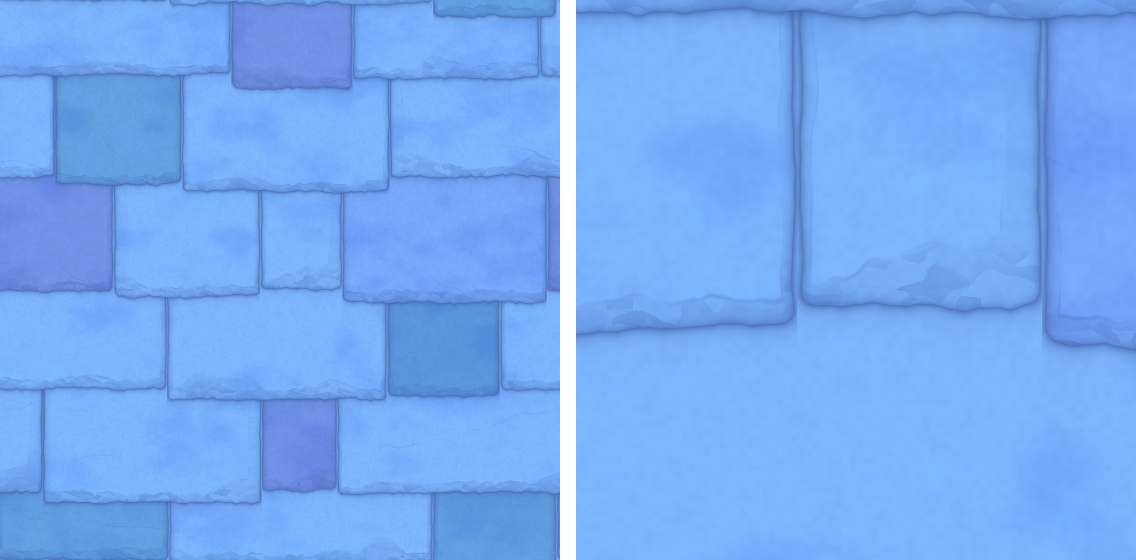
Left: the whole. Right: its middle third, enlarged.
This texture is drawn by a Shadertoy shader. Its source:

```glsl
// Overlapping courses of blue slate with ragged, chipped lower edges.
// Courses are painted from the lowest to the highest, each slate being a rounded
// distance shape that shades the one beneath; layered and cellular noise add wear.

const int COURSES = 6;

// Left joints of the slates in each course; the last wraps round to the first.
const vec4 JOINTS[COURSES] = vec4[](
    vec4(.413, .630, .964, 1.413), vec4(.098, .325, .696, 1.098),
    vec4(.203, .465, .611, .977),  vec4(.298, .691, .893, 1.298),
    vec4(.076, .467, .602, 1.076), vec4(.302, .773, .994, 1.302));

// Lower edge of each slate, measured down from the top.
const vec4 BOTTOMS[COURSES] = vec4[](
    vec4(.157, .139, .132, 0.), vec4(.328, .342, .314, 0.),
    vec4(.529, .515, .540, .520), vec4(.712, .708, .694, 0.),
    vec4(.898, .875, .880, 0.), vec4(1.006, 1.029, 1.0, 0.));

// Palette index of each slate: sky, periwinkle, violet, teal, deep blue.
const ivec4 TINTS[COURSES] = ivec4[](
    ivec4(2, 0, 0, 0), ivec4(3, 0, 0, 0), ivec4(0, 0, 1, 2),
    ivec4(0, 4, 0, 0), ivec4(0, 2, 0, 0), ivec4(0, 3, 3, 0));

const vec3 PALETTE[5] = vec3[](
    vec3(.49, .715, 1.), vec3(.47, .66, .985), vec3(.45, .575, .91),
    vec3(.385, .63, .885), vec3(.35, .585, .865));
const vec3 SHADOW = vec3(.25, .37, .64);

float hash(vec2 p) {
    vec3 q = fract(p.xyx * .1031);
    q += dot(q, q.yzx + 33.33);
    return fract((q.x + q.y) * q.z);
}

float noise(vec2 p) {
    vec2 i = floor(p), f = fract(p);
    f = f * f * (3. - 2. * f);
    return mix(mix(hash(i), hash(i + vec2(1, 0)), f.x),
               mix(hash(i + vec2(0, 1)), hash(i + 1.), f.x), f.y);
}

float layered(vec2 p) {
    return .55 * noise(p) + .3 * noise(p * 2.1 + 7.) + .15 * noise(p * 4.3 + 19.);
}

// Flat random tone of the nearest cell.
float facets(vec2 p) {
    vec2 base = floor(p);
    float nearest = 9., tone = 0.;
    for (int k = 0; k < 9; k++) {
        vec2 cell = base + vec2(k % 3 - 1, k / 3 - 1);
        vec2 offset = cell + vec2(hash(cell), hash(cell + 41.)) - p;
        float d = dot(offset, offset);
        if (d < nearest) { nearest = d; tone = hash(cell + 83.); }
    }
    return tone;
}

// Depth inside a slate, with rounded lower corners.
float slateDepth(float side, float rise, float radius) {
    vec2 q = radius - vec2(side, rise);
    return radius - length(max(q, 0.)) - min(max(q.x, q.y), 0.);
}

// Surface colour: mottled face, faint crack, split border and dark rim.
vec3 slateColor(vec3 tint, vec2 local, float side, float rise, float depth, float seed) {
    vec2 s = local + seed * 3.7 + 20.;
    float mottle = layered(s * vec2(11., 16.));
    vec3 col = tint * (1. - vec3(.10, .08, .02) * smoothstep(.4, .85, mottle));
    col *= 1. + .035 * (noise(s * 230.) - .5) + .03 * (layered(s * 60.) - .5);

    float slope = mix(-1., 1., hash(vec2(seed, 5.)));
    float line = local.y + .07 + slope * (local.x - .08) + .02 * noise(s * 28.);
    float crack = smoothstep(.0016, 0., abs(line)) * step(.45, hash(vec2(seed, 9.)));
    col = mix(col, SHADOW, .16 * crack * noise(s * 22.));

    float flake = pow(noise(vec2(s.x * 13., seed)), 4.);
    float width = .006 + .016 * layered(s * vec2(38., 20.)) + .035 * flake;
    float border = min(rise, side * 1.7 + .004);
    float split = smoothstep(width, width - .003, border);
    float tone = facets(s * vec2(48., 115.) + 1.5 * noise(s * 70.));
    float low = smoothstep(.05, .01, rise);
    col = mix(col, SHADOW, split * mix(.05, .14 + .24 * (tone - .35), low));
    float ridge = smoothstep(.0024, 0., abs(border - width));
    col = mix(col, SHADOW, ridge * mix(.13, .36, low) * noise(s * 45.));

    return mix(col, SHADOW, .5 * exp(-max(depth, 0.) / .0028));
}

// Paints one course, and the shade it casts, over what lies beneath.
vec3 paintCourse(vec3 below, vec2 p, int course, float blur) {
    int row = (course + COURSES) % COURSES;
    float wrap = float(course - row) / float(COURSES);
    for (int k = 0; k < 4; k++) {
        float left = JOINTS[row][k];
        float right = k < 3 ? JOINTS[row][k + 1] : JOINTS[row][0] + 1.;
        float x = fract(p.x - left);
        if (x >= right - left) continue;

        float seed = float(row * 4 + k);
        vec2 local = vec2(x, p.y - BOTTOMS[row][k] - wrap);
        float ragged = .006 * (noise(vec2(x * 28., seed)) - .5)
                     + .003 * (noise(vec2(x * 110., seed)) - .5);
        float edge = .0008 + .0035 * layered(vec2(local.y * 32. + 50., seed + step(.5 * (right - left), x) * 40.));
        float side = min(x, right - left - x) - edge;
        float rise = ragged - local.y;
        float depth = slateDepth(side, rise, .009);

        float shade = .6 * exp(min(depth, 0.) / .0028) + .16 * exp(min(depth, 0.) / .010);
        vec3 face = slateColor(PALETTE[TINTS[row][k]], local, side, rise, depth, seed);
        return mix(mix(below, SHADOW, shade), face, smoothstep(-blur, blur, depth));
    }
    return below;
}

void mainImage(out vec4 fragColor, in vec2 fragCoord) {
    vec2 p = fragCoord / iResolution.xy;
    p.y = 1. - p.y;
    vec3 col = SHADOW;
    for (int course = COURSES; course >= -1; course--)
        col = paintCourse(col, p, course, .8 / iResolution.y);
    fragColor = vec4(col, 1.);
}
```
